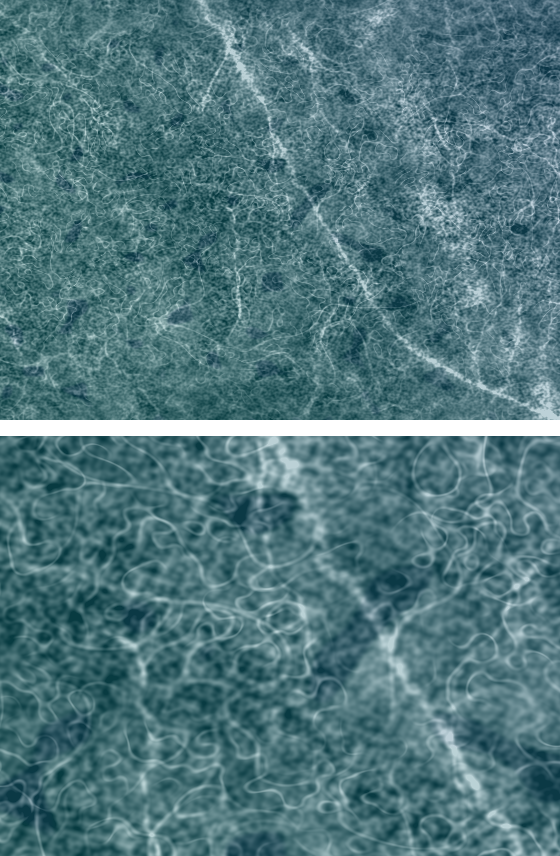
Top: the whole. Bottom: its middle third, enlarged.
This texture is drawn by a WebGL 1 fragment shader. Its source:

```glsl
precision highp float;
// Polished blue-green marble with pale veins, fine lacework and a shallow focus.

uniform vec2 u_resolution;

const vec3 DEEP_TEAL = vec3(0.15, 0.31, 0.35);
const vec3 PALE_MIST = vec3(0.56, 0.66, 0.69);
const vec3 GREEN_TINT = vec3(-0.022, 0.010, -0.016);
const vec3 BLUE_TINT = vec3(0.006, -0.008, 0.022);
const float BASE_TONE = 0.29;
const float GRAIN = 0.58;
const float LACE = 0.46;
const float SPOT_DEPTH = 0.38;
const float FOCUS_HEIGHT = 0.53;
const float VEIN_COUNT = 24.0;

float random(vec2 p) {
  return fract(sin(dot(p, vec2(127.1, 311.7))) * 43758.5453);
}

float corner(vec2 cell, vec2 offset) {
  float angle = 6.2832 * random(cell);
  return dot(vec2(cos(angle), sin(angle)), offset);
}

// Gradient noise, roughly -0.7 to 0.7
float noise(vec2 p) {
  vec2 i = floor(p);
  vec2 f = p - i;
  vec2 u = f * f * f * (f * (f * 6.0 - 15.0) + 10.0);
  vec2 e = vec2(1.0, 0.0);
  float low = mix(corner(i, f), corner(i + e.xy, f - e.xy), u.x);
  float high = mix(corner(i + e.yx, f - e.yx), corner(i + e.xx, f - e.xx), u.x);
  return mix(low, high, u.y);
}

vec2 turn(vec2 p, float angle) {
  float c = cos(angle);
  float s = sin(angle);
  return vec2(c * p.x - s * p.y, s * p.x + c * p.y);
}

float stroke(float dist, float width) {
  return 1.0 - smoothstep(0.0, width, abs(dist));
}

// Broken threads along the zero lines of the noise
float lace(vec2 p, float scale, float width, float angle) {
  vec2 q = turn(p, angle) * scale;
  float breaks = smoothstep(-0.25, 0.3, noise(q * 0.37 + 31.0));
  return stroke(noise(q), width) * breaks;
}

// Long cracks with random place, heading, length and strength
float scatteredVeins(vec2 p, float crinkle, float blur, float patches) {
  float total = 0.0;
  for (float i = 0.0; i < VEIN_COUNT; i++) {
    vec2 centre = vec2(random(vec2(i, 1.3)) * 1.4, random(vec2(i, 2.7)));
    float heading = -mix(0.2, 1.85, sqrt(random(vec2(i, 3.1))));
    float halfLength = mix(0.12, 0.42, random(vec2(i, 4.9)));
    float weight = random(vec2(i, 5.3));
    vec2 d = turn(p - centre, -heading);
    float across = d.y + crinkle + 0.1 * noise(vec2(d.x * 4.0 + i * 7.3, i * 3.7));
    float fade = 1.0 - smoothstep(0.45, 1.0, abs(d.x) / halfLength);
    float width = mix(0.0032, 0.0075, weight * weight) * (1.0 + 1.2 * blur);
    float core = stroke(across, width) * mix(0.3, 0.75, weight) * (1.0 - 0.3 * blur);
    float halo = stroke(across, 0.035) * 0.13;
    total += (core + halo) * fade * mix(0.55, 1.0, patches);
  }
  return total;
}

// One sharp leading vein and one broad misty band, both sweeping down to the right
float leadingVeins(vec2 p, float crinkle, float blur, float patches) {
  float fall = 1.0 - p.y;
  float sway = 0.07 * noise(vec2(p.y * 4.0, 8.5)) + crinkle;
  float veinX = 0.47 + 0.5 * fall + 0.35 * pow(max(fall, 0.0), 6.0);
  float bandX = 0.93 + 0.42 * pow(max(fall, 0.0), 1.6);
  float vein = (p.x - veinX + sway) * 0.8;
  float band = (p.x - bandX - sway) * 0.85;
  float core = 0.7 * stroke(vein, 0.0085 * (1.0 + blur)) + 0.2 * stroke(vein, 0.04);
  float mist = stroke(band, 0.035 + 0.05 * patches) * mix(0.2, 0.55, patches);
  float edge = 0.35 * stroke(band + 0.018, 0.006 * (1.0 + blur));
  return core * mix(0.7, 1.0, patches) + mist + edge * patches;
}

void main() {
  vec2 p = gl_FragCoord.xy / u_resolution.y;
  float aspect = u_resolution.x / u_resolution.y;
  vec2 q = p * vec2(1.0, 1.2);
  float blur = smoothstep(0.16, 0.55, abs(p.y - FOCUS_HEIGHT));

  // Shared warps and patchiness
  vec2 warp = vec2(noise(q * 6.0 + 3.0), noise(q * 6.0 + 19.0)) * 0.05;
  float crinkle = 0.016 * noise(q * 15.0) + 0.008 * noise(q * 41.0 + 5.0);
  float patches = smoothstep(-0.3, 0.35, noise(turn(q, 0.6) * 9.0 + warp * 20.0));

  // Cloudy ground and grain
  float tone = BASE_TONE + 0.3 * noise(q * 2.3 + 11.0);
  tone += 0.3 * noise(turn(q + warp, 0.5) * 11.0);
  tone += 0.36 * noise(turn(q + warp, 1.1) * 31.0);
  float grain = noise(turn(q, 0.4) * 140.0) + 0.9 * noise(turn(q, 0.9) * 68.0);
  tone += GRAIN * grain * (1.0 - 0.4 * blur) * mix(0.8, 1.2, patches);

  // Fine lacework at three sizes
  float spread = 1.0 + 0.8 * blur;
  float threads = lace(q + warp, 9.0, 0.035 * spread, 0.3);
  threads += lace(q + warp, 21.0, 0.07 * spread, 1.0);
  threads += lace(q + warp * 0.6, 43.0, 0.12 * spread, 1.9);
  tone += LACE * threads * (1.0 - 0.45 * blur);

  // Veins and dark mineral spots
  float veins = scatteredVeins(p, crinkle, blur, patches);
  veins += leadingVeins(p, crinkle, blur, patches);
  tone += veins * (1.0 + 0.5 * grain);
  float spots = smoothstep(0.27, 0.42, noise(turn(q + warp * 0.4, 2.2) * 15.0));
  tone -= SPOT_DEPTH * spots * (1.0 - 0.4 * blur);
  tone -= 0.1 * (1.0 - smoothstep(0.0, 0.25, p.y));

  // Colour, greener at the left and bluer at the upper right
  vec3 color = mix(DEEP_TEAL, PALE_MIST, clamp(tone, -0.25, 1.45));
  float cool = smoothstep(0.2, 1.1, 0.65 * p.x / aspect + 0.35 * p.y);
  color += mix(GREEN_TINT, BLUE_TINT, max(cool, 0.6 * spots));
  gl_FragColor = vec4(color, 1.0);
}
```
